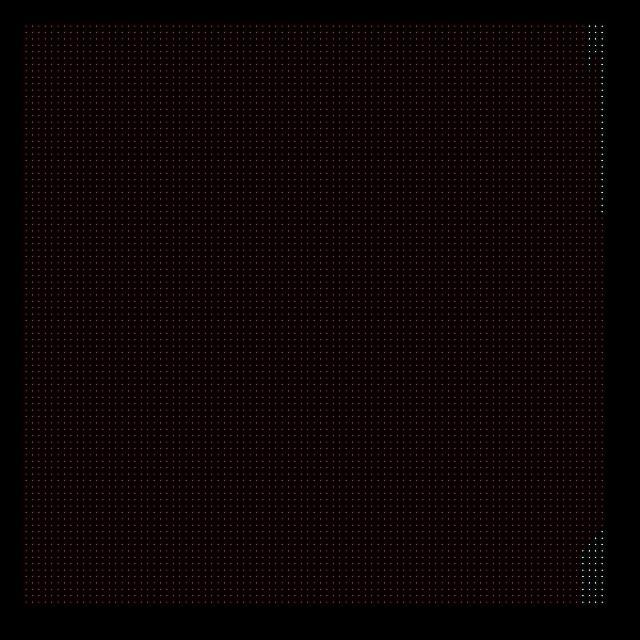
A Shadertoy shader for this pattern:

```glsl
// Marks the bright dots at the right edge; id counts from the top left
bool isLit(vec2 id) {
    float fromRight = 90.0 - id.x;
    bool lowerStair = fromRight < 3.5 && id.y > 78.5 + fromRight;
    bool upperBlock = fromRight < 2.5 && id.y < (fromRight == 1.0 ? 4.5 : 6.5);
    bool upperColumn = fromRight < 0.5 && id.y < 29.5;
    return lowerStair || upperBlock || upperColumn;
}

// Soft-edged disc, with the edge width in cell units
float disc(float dist, float radius, float edge) {
    return 1.0 - smoothstep(radius - 0.5 * edge, radius + 0.5 * edge, dist);
}

void mainImage(out vec4 fragColor, in vec2 fragCoord) {
    // One hundred cells per canvas, with rows counted downward
    vec2 uv = fragCoord / iResolution.xy;
    vec2 grid = vec2(uv.x, 1.0 - uv.y) * 100.0 - 4.08;
    float edge = 50.0 / iResolution.y;

    // Nearest dot of the 91 by 91 field
    vec2 id = clamp(round(grid), 0.0, 90.0);
    float dist = length(grid - id);

    // Glow falling off around each dot, dark red or pale where lit
    bool lit = isLit(id);
    vec3 glow = lit ? vec3(0.0024) : vec3(0.0034, 0.0, 0.0);
    vec3 color = glow / (dist * dist + 0.0057);

    // Crisp core
    vec3 core = lit ? vec3(0.85, 1.0, 0.98) : vec3(0.48, 0.33, 0.34);
    color = mix(color, core, disc(dist, lit ? 0.1 : 0.087, edge));

    fragColor = vec4(color, 1.0);
}
```
